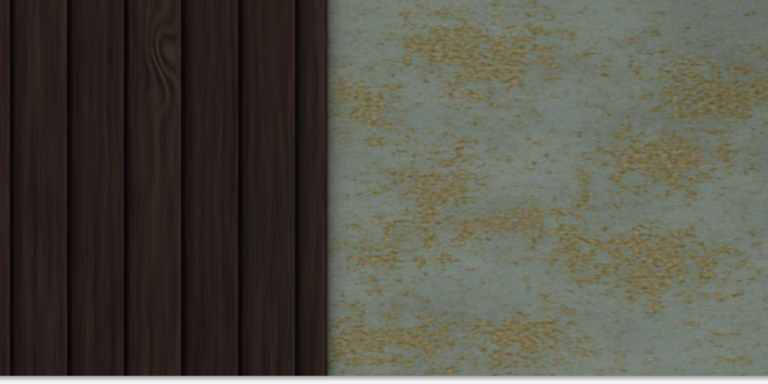
A Shadertoy shader for this texture:

```glsl
// Dark vertical wood slats beside a weathered sage wall with flaking gold patches.

vec2 hashGradient(vec2 cell) {
    vec3 q = fract(cell.xyx * vec3(0.1031, 0.103, 0.0973));
    q += dot(q, q.yzx + 33.33);
    return fract((q.xx + q.yz) * q.zy) * 2.0 - 1.0;
}

float gradientNoise(vec2 p) {
    vec2 i = floor(p), f = fract(p);
    vec2 u = f * f * f * (f * (f * 6.0 - 15.0) + 10.0);
    vec2 e = vec2(0.0, 1.0);
    float low = mix(dot(hashGradient(i), f), dot(hashGradient(i + e.yx), f - e.yx), u.x);
    float high = mix(dot(hashGradient(i + e), f - e), dot(hashGradient(i + 1.0), f - 1.0), u.x);
    return mix(low, high, u.y);
}

float fbm(vec2 p) {
    float sum = 0.0, amplitude = 0.6;
    for (int i = 0; i < 4; i++) {
        sum += amplitude * gradientNoise(p);
        p = mat2(1.6, 1.2, -1.2, 1.6) * p + 7.3;
        amplitude *= 0.5;
    }
    return sum;
}

// Gold patches: centre in xy, radii in zw.
const vec4 patches[11] = vec4[11](
    vec4(0.95, 0.73, 0.13, 0.06), vec4(1.24, 0.87, 0.20, 0.11),
    vec4(1.13, 0.51, 0.12, 0.14), vec4(1.30, 0.42, 0.19, 0.05),
    vec4(1.00, 0.11, 0.20, 0.08), vec4(1.34, 0.12, 0.15, 0.08),
    vec4(1.51, 0.36, 0.07, 0.11), vec4(1.70, 0.31, 0.20, 0.09),
    vec4(1.86, 0.76, 0.17, 0.11), vec4(1.72, 0.59, 0.19, 0.08),
    vec4(1.00, 0.35, 0.13, 0.06));

float goldCoverage(vec2 p) {
    vec2 warped = p + 0.12 * vec2(fbm(p * 8.0), 0.6 * fbm(p * 8.0 + 20.0));
    float coverage = 0.0;
    for (int i = 0; i < 11; i++) {
        vec2 d = (warped - patches[i].xy) / patches[i].zw;
        coverage = max(coverage, exp(-0.8 * dot(d, d)));
    }
    return coverage + 0.9 * fbm(p * vec2(5.0, 10.0) + 3.0);
}

vec3 wallColor(vec2 p, float edge) {
    float cloud = fbm(p * vec2(4.0, 8.0));
    float fine = gradientNoise(p * vec2(90.0, 130.0));
    vec3 color = vec3(0.46, 0.495, 0.46) + 0.06 * cloud + 0.025 * fine;

    // Ragged flakes, wider than tall, sparse even inside a patch
    float flakes = fbm(p * vec2(22.0, 42.0)) + 0.45 * gradientNoise(p * vec2(60.0, 105.0));
    float level = flakes + 0.46 * goldCoverage(p) - 0.29;
    float gold = smoothstep(-0.10, 0.16, level);
    float relief = gradientNoise(p * vec2(60.0, 110.0) + 9.0);
    vec3 goldTone = vec3(0.465, 0.42, 0.28) + 0.14 * relief + 0.04 * fine;
    color = mix(color, goldTone, gold * 0.85);

    // A faint warm stain surrounds the flakes
    float stain = smoothstep(-0.45, 0.10, level) * (1.0 - gold);
    color -= vec3(0.022, 0.03, 0.05) * stain;

    // Light falls off to the right; the slats shade the near edge
    color *= 1.0 - 0.10 * smoothstep(1.3, 2.0, p.x) * smoothstep(0.2, 1.0, p.y);
    return color * (1.0 - 0.50 * exp(-(p.x - edge) / 0.018));
}

vec3 woodColor(vec2 p, float edge) {
    const float pitch = 0.1485;
    float slot = (p.x - 0.0286) / pitch;
    float board = floor(slot);
    float across = fract(slot) * pitch;
    float toRight = min(pitch - across, edge - p.x);

    // Long grain, bent round a knot on the third board
    vec2 knot = (p - vec2(0.42, 0.83)) / vec2(0.045, 0.12);
    float bend = exp(-dot(knot, knot));
    vec2 q = vec2(p.x + 0.02 * fbm(p * vec2(7.0, 3.0) + board * 13.0), p.y);
    q.x += 0.045 * bend * sin(knot.y * 2.5 + knot.x);
    float grain = fbm(q * vec2(50.0, 3.0) + board * 17.0);
    float rings = sin(q.x * 190.0 + 5.0 * fbm(q * vec2(12.0, 2.0) + board * 5.0) + 9.0 * bend);
    float pores = gradientNoise(q * vec2(200.0, 10.0));

    float boardTone = 0.96 + 0.07 * sin(board * 2.4 + 3.0);
    vec3 color = vec3(0.170, 0.127, 0.114) * boardTone;
    color *= 1.0 + 0.55 * grain + 0.03 * rings + 0.12 * pores + 0.22 * bend * rings;
    color *= 0.94 + 0.08 * p.y;

    // Soft shade into the left groove, faint lit lip on the right
    color *= 0.25 + 0.45 * smoothstep(0.001, 0.016, across) + 0.30 * smoothstep(0.0, 0.05, across);
    color += vec3(0.022, 0.017, 0.014) * exp(-pow((toRight - 0.007) / 0.005, 2.0));
    return color * (0.35 + 0.65 * smoothstep(0.0, 0.006, toRight));
}

void mainImage(out vec4 fragColor, in vec2 fragCoord) {
    vec2 p = fragCoord / iResolution.y;
    float pixel = 1.0 / iResolution.y;
    const float edge = 0.851;
    const float base = 0.021;

    vec3 wood = woodColor(p, edge);
    vec3 wall = wallColor(vec2(max(p.x, edge), p.y), edge);
    vec3 color = mix(wood, wall, smoothstep(-0.004 - pixel, 0.004 + pixel, p.x - edge));

    // Pale strip under the panel with a soft contact shadow
    vec3 strip = vec3(mix(0.96, 0.68, smoothstep(0.004, base, p.y)));
    color = mix(strip, color, smoothstep(-pixel, pixel, p.y - base));
    fragColor = vec4(color, 1.0);
}
```
